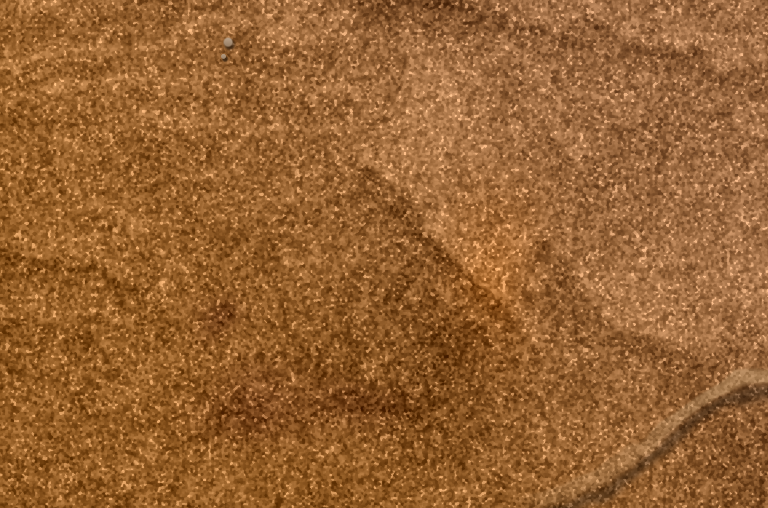
Reproduce this texture procedurally as a Shadertoy shader.

```glsl
// Weathered sandstone: grainy ochre rock with soft ridges, faint ripples and a pale vein.
// Smooth cellular noise makes the grains and stains; warped creases model the relief,
// and all of it adds up to one tone that runs from dark brown to light sand.

vec3 hash3(vec2 cell) {
    vec3 q = fract(cell.xyx * vec3(0.1031, 0.1030, 0.0973));
    q += dot(q, q.yxz + 33.33);
    return fract((q.xxy + q.yzz) * q.zyx);
}

// Smooth cellular noise in -0.5..0.5: each jittered point spreads its own random value.
float cells(vec2 p, float sharpness) {
    vec2 id = floor(p), f = p - id;
    float sum = 0.0, total = 0.0;
    for (int j = -1; j <= 1; j++)
    for (int i = -1; i <= 1; i++) {
        vec2 o = vec2(i, j);
        vec3 h = hash3(id + o + 50.0);
        vec2 d = o + 0.15 + 0.7 * h.xy - f;
        float w = exp(-sharpness * dot(d, d));
        sum += w * (h.z - 0.5);
        total += w;
    }
    return sum / total;
}

// Ridge from a to b: shadow fades out to the left, a lit lip lies on the right.
float crease(vec2 p, vec2 a, vec2 b, float width) {
    vec2 d = b - a;
    float t = dot(p - a, d) / dot(d, d);
    float n = dot(p - a, vec2(-d.y, d.x)) / length(d);
    float along = smoothstep(-0.25, 0.2, t) * smoothstep(1.25, 0.8, t);
    float shadow = smoothstep(-0.008, 0.012, n) * exp(-max(n, 0.0) / width);
    float lip = smoothstep(0.006, -0.012, n) * exp(min(n, 0.0) / (0.8 * width));
    return along * (0.5 * lip - shadow);
}

float blob(vec2 p, vec2 center, vec2 radius) {
    vec2 d = (p - center) / radius;
    return exp(-dot(d, d));
}

float relief(vec2 p) {
    float r = 0.0;
    // Central ridge and its lower branch
    r += 0.85 * crease(p, vec2(0.90, 0.51), vec2(0.71, 0.70), 0.055);
    r += 0.60 * crease(p, vec2(1.07, 0.28), vec2(0.90, 0.52), 0.060);
    r += 0.55 * crease(p, vec2(0.73, 0.76), vec2(0.80, 0.88), 0.025);
    r += 0.50 * crease(p, vec2(0.79, 0.40), vec2(0.86, 0.50), -0.02 + 0.05);
    // Right-hand slab
    r += 0.65 * crease(p, vec2(1.41, 0.27), vec2(1.21, 0.36), 0.050);
    r += 0.60 * crease(p, vec2(1.22, 0.35), vec2(1.09, 0.52), 0.060);
    r += 0.65 * crease(p, vec2(1.10, 0.69), vec2(1.07, 0.79), 0.025);
    // Upper rim and left ledges
    r += 0.75 * crease(p, vec2(1.55, 0.86), vec2(0.97, 0.99), 0.030);
    r += 0.60 * crease(p, vec2(0.30, 0.43), vec2(-0.05, 0.53), 0.035);
    r += 0.35 * crease(p, vec2(0.20, 0.34), vec2(-0.05, 0.38), 0.040);
    // Hollows and bulges
    r -= 0.65 * blob(p, vec2(0.83, 0.28), vec2(0.12, 0.11));
    r -= 0.95 * blob(p, vec2(0.83, 1.01), vec2(0.10, 0.05));
    r -= 0.40 * blob(p, vec2(1.45, 0.10), vec2(0.14, 0.11));
    r += 0.35 * blob(p, vec2(1.36, 0.44), vec2(0.16, 0.14));
    r += 0.30 * blob(p, vec2(0.88, 0.80), vec2(0.12, 0.14));
    return r;
}

void mainImage(out vec4 fragColor, in vec2 fragCoord) {
    vec2 p = fragCoord / iResolution.y;

    // Wobble the relief so that no crease runs straight
    vec2 warp = vec2(cells(p * 9.0, 3.0), cells(p * 9.0 + 31.0, 3.0));
    vec2 fine = vec2(cells(p * 28.0 + 7.0, 3.0), cells(p * 28.0 + 63.0, 3.0));
    vec2 q = p + 0.075 * warp + 0.018 * fine;
    float tone = relief(q);

    // Wind ripples in the upper left: sharp lit crests
    float crest = 0.5 + 0.5 * sin(62.0 * (q.y - 0.22 * q.x) + 3.0 * sin(4.0 * q.x + 5.0 * q.y));
    float rippled = smoothstep(0.62, 0.85, p.y) * smoothstep(0.85, 0.55, p.x);
    tone += rippled * (0.45 * pow(crest, 5.0) - 0.08);

    // Broad lighting and mottling
    tone += 0.28 * (p.y - 0.45) + 0.12 * (p.x - 0.75);
    tone += 0.35 * cells(p * 5.0 + 11.0, 3.0) + 0.35 * cells(q * 18.0, 3.0);
    tone += 0.40 * cells(p * 48.0, 4.0);

    // Purple-brown stains at the lower left
    float stain = blob(q, vec2(0.53, 0.19), vec2(0.11, 0.07))
                + blob(q, vec2(0.43, 0.36), vec2(0.05, 0.04))
                + 0.7 * blob(q, vec2(0.72, 0.21), vec2(0.08, 0.05));
    tone -= 0.6 * stain;

    // Sand grains in two sizes, with sparse glints
    float grain = cells(p * 190.0, 7.0);
    tone += 1.5 * grain + 0.75 * cells(p * 95.0 + 17.0, 6.0);
    tone += 0.9 * smoothstep(0.34, 0.47, grain) + 0.08;

    // Ochre ramp: warmer below left, greyer above right
    vec3 color = vec3(0.57, 0.37, 0.175);
    color += tone * (tone < 0.0 ? vec3(0.20, 0.165, 0.125) : vec3(0.18, 0.16, 0.145));
    float grey = smoothstep(0.5, 2.2, p.x + p.y);
    color += mix(vec3(0.01, -0.005, -0.03), vec3(-0.005, 0.005, 0.045), grey);
    color += stain * vec3(-0.01, -0.015, 0.02);
    color += vec3(0.06, 0.015, -0.03) * blob(q, vec2(0.98, 0.45), vec2(0.09, 0.15));

    // Pale vein at the lower right, shaded along its lower edge
    float u = p.x - 1.02;
    float path = min(0.33 * u + 0.6 * u * u, 0.25 + 0.1 * (p.x - 1.45));
    float off = 0.8 * (p.y - path) + 0.025 * warp.y + 0.014 * fine.y;
    float span = smoothstep(-0.02, 0.08, u);
    float vein = span * smoothstep(0.016, 0.008, abs(off));
    color *= 1.0 - 0.35 * span * smoothstep(0.022, 0.0, abs(off + 0.026));
    float pale = vein * mix(0.35, 0.7, smoothstep(1.2, 1.42, p.x));
    color = mix(color, vec3(0.70, 0.54, 0.37) + 0.16 * grain, pale);

    // Two loose pebbles with small shadows
    for (int i = 0; i < 2; i++) {
        vec2 d = p - vec2(0.449, 0.917) + float(i) * vec2(0.009, 0.028);
        float size = 0.011 - 0.005 * float(i);
        color *= 1.0 - 0.5 * smoothstep(size * 1.3, size * 0.5, length(d + vec2(-0.003, 0.005)));
        color = mix(color, vec3(0.66, 0.56, 0.46) + 9.0 * d.y, smoothstep(size, size * 0.6, length(d)));
    }
    fragColor = vec4(clamp(color, 0.0, 1.0), 1.0);
}
```
